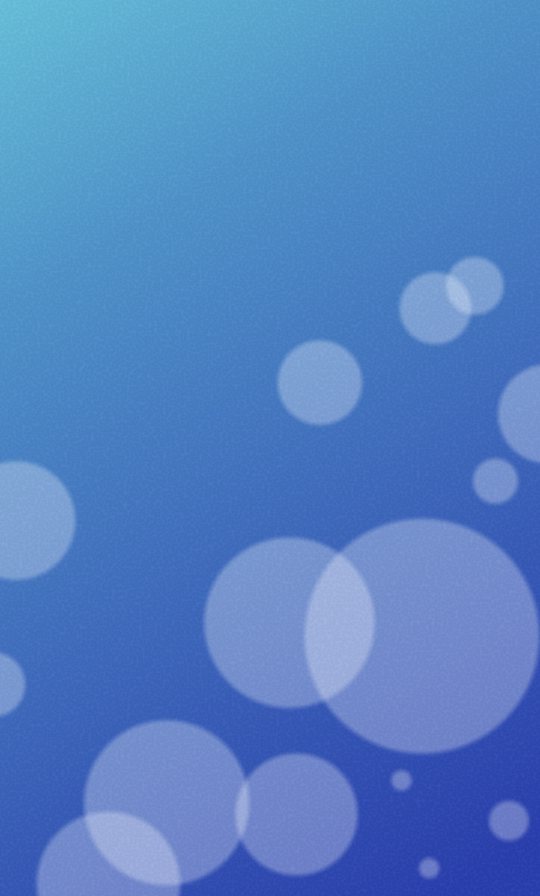
Give the GLSL for this background, as a WebGL 2 fragment shader.

```glsl
#version 300 es
precision highp float;

uniform vec2 u_resolution;
out vec4 fragColor;

// Background ramp, from the upper left corner to the lower right
const vec3 AQUA   = vec3(0.405, 0.745, 0.845);
const vec3 SKY    = vec3(0.315, 0.575, 0.785);
const vec3 COBALT = vec3(0.262, 0.440, 0.742);
const vec3 INDIGO = vec3(0.170, 0.250, 0.675);
const vec3 STOPS  = vec3(0.25, 0.53, 0.95);
const vec2 SLOPE  = vec2(0.6, 1.0);

// Bubbles
const vec3  BUBBLE_TINT  = vec3(0.97, 0.98, 1.0);
const float BUBBLE_ALPHA = 0.31;
const float EDGE_BLUR    = 0.0045;

// Film grain
const float GRAIN_CELLS    = 300.0;
const float GRAIN_STRENGTH = 0.04;

// Bubble centre (from the top left) and radius, in canvas heights
const int BUBBLE_COUNT = 15;
const vec3 BUBBLES[BUBBLE_COUNT] = vec3[](
    vec3(0.357, 0.427, 0.047), vec3(0.486, 0.344, 0.040),
    vec3(0.530, 0.319, 0.032), vec3(0.611, 0.462, 0.055),
    vec3(0.553, 0.537, 0.025), vec3(0.018, 0.581, 0.066),
    vec3(0.323, 0.695, 0.095), vec3(0.471, 0.710, 0.131),
    vec3(-0.008, 0.764, 0.036), vec3(0.186, 0.896, 0.092),
    vec3(0.331, 0.909, 0.068), vec3(0.121, 0.986, 0.080),
    vec3(0.448, 0.871, 0.011), vec3(0.568, 0.916, 0.022),
    vec3(0.479, 0.969, 0.011));

vec2 hash2(vec2 cell) {
    vec3 q = fract(vec3(cell.xyx) * vec3(0.1031, 0.1030, 0.0973));
    q += dot(q, q.yzx + 33.33);
    return fract((q.xx + q.yz) * q.zy);
}

// Distance to the nearest scattered feature point
float cellularNoise(vec2 p) {
    vec2 cell = floor(p);
    vec2 local = fract(p);
    float nearest = 2.0;
    for (int y = -1; y <= 1; y++) {
        for (int x = -1; x <= 1; x++) {
            vec2 offset = vec2(x, y);
            nearest = min(nearest, length(offset + hash2(cell + offset) - local));
        }
    }
    return nearest;
}

vec3 backgroundRamp(vec2 p, float aspect) {
    float t = dot(p, SLOPE) / dot(vec2(aspect, 1.0), SLOPE);
    vec3 color = mix(AQUA, SKY, clamp(t / STOPS.x, 0.0, 1.0));
    color = mix(color, COBALT, clamp((t - STOPS.x) / (STOPS.y - STOPS.x), 0.0, 1.0));
    return mix(color, INDIGO, clamp((t - STOPS.y) / (STOPS.z - STOPS.y), 0.0, 1.0));
}

void main() {
    // Canvas heights, measured down from the top left
    vec2 p = gl_FragCoord.xy / u_resolution.y;
    p.y = 1.0 - p.y;

    vec3 color = backgroundRamp(p, u_resolution.x / u_resolution.y);

    // Translucent layers brighten where bubbles overlap
    for (int i = 0; i < BUBBLE_COUNT; i++) {
        vec3 bubble = BUBBLES[i];
        float edge = length(p - bubble.xy) - bubble.z;
        float cover = 1.0 - smoothstep(-EDGE_BLUR, EDGE_BLUR, edge);
        color = mix(color, BUBBLE_TINT, cover * BUBBLE_ALPHA);
    }

    color += (cellularNoise(p * GRAIN_CELLS) - 0.5) * GRAIN_STRENGTH;
    fragColor = vec4(clamp(color, 0.0, 1.0), 1.0);
}
```
